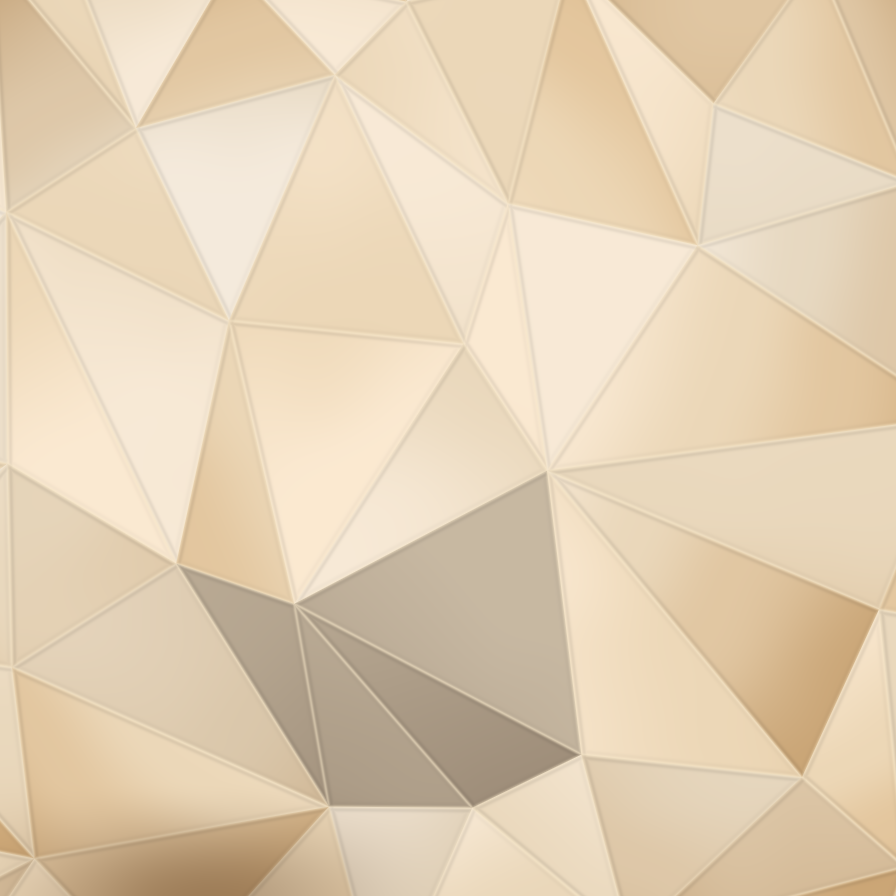
Give the GLSL for this background, as a Shadertoy shader.

```glsl
// Low-poly paper backdrop: a tilted, strongly jittered grid is split into
// triangles; each gets a flat tone, a soft gradient and bevelled edges.
// A warm vignette and a grey patch low on the canvas steer the tones.

#define CELLS 4.4
#define JITTER 0.41
#define TILT 0.42
#define SEED 17.0
#define TONE_SPREAD 0.56
#define VIGNETTE 1.0
#define GREY_CENTER vec2(0.39, 0.22)
#define GREY_RADIUS 0.19
#define LINE_WIDTH 0.0017
#define LINE_GAIN 0.55

const vec3 TAN   = vec3(0.79, 0.65, 0.47);
const vec3 SAND  = vec3(0.88, 0.78, 0.64);
const vec3 CREAM = vec3(0.915, 0.845, 0.735);
const vec3 IVORY = vec3(0.97, 0.915, 0.84);
const vec3 STONE = vec3(0.75, 0.69, 0.60);
const vec3 SLATE = vec3(0.60, 0.535, 0.46);

vec3 hash3(vec2 p) {
    vec3 q = fract((p.xyx + SEED) * vec3(0.1031, 0.1030, 0.0973));
    q += dot(q, q.yxz + 33.33);
    return fract((q.xxy + q.yzz) * q.zyx);
}

float softNoise(vec2 p) {
    vec2 i = floor(p), f = fract(p);
    f = f * f * (3.0 - 2.0 * f);
    return mix(mix(hash3(i).x, hash3(i + vec2(1, 0)).x, f.x),
               mix(hash3(i + vec2(0, 1)).x, hash3(i + vec2(1, 1)).x, f.x), f.y);
}

mat2 gridTilt() {
    return mat2(cos(TILT), sin(TILT), -sin(TILT), cos(TILT));
}

// Jittered grid corner, in canvas units
vec2 corner(vec2 id) {
    vec2 offset = JITTER * (2.0 * hash3(id).xy - 1.0);
    return (id + offset) * gridTilt() / CELLS;
}

float signedArea(vec2 a, vec2 b, vec2 c) {
    vec2 u = b - a, v = c - a;
    return u.x * v.y - u.y * v.x;
}

vec3 toneRamp(float t) {
    vec3 col = mix(TAN, SAND, smoothstep(0.0, 0.35, t));
    col = mix(col, CREAM, smoothstep(0.35, 0.6, t));
    return mix(col, IVORY, smoothstep(0.6, 0.92, t));
}

// Fill of one facet: overall tone by place, random offset, inner gradient
vec3 facetColor(vec2 p, vec2 center, vec3 rnd, float cloud) {
    vec2 away = p - vec2(0.45, 0.58);
    float angle = 6.2832 * rnd.y;
    float slope = dot(p - center, vec2(cos(angle), sin(angle)));
    float tone = 0.79 + TONE_SPREAD * (rnd.x - 0.5) - VIGNETTE * dot(away, away)
               + 1.1 * slope + 0.16 * (cloud - 0.5);
    vec3 col = toneRamp(tone) + (rnd.z - 0.5) * vec3(0.025, -0.005, -0.045);
    float grey = 1.0 - smoothstep(GREY_RADIUS - 0.03, GREY_RADIUS + 0.03,
                                  length(center - GREY_CENTER));
    float shade = clamp(rnd.x + 2.0 * slope + 0.3 * (cloud - 0.5), 0.0, 1.0);
    return mix(col, mix(SLATE, STONE, shade), 0.95 * grey);
}

// Signed distance to an edge (positive inside); adds its highlight and shadow
float bevelEdge(vec2 p, vec2 a, vec2 b, inout float light, inout float dark) {
    vec2 dir = normalize(b - a);
    vec2 normal = vec2(-dir.y, dir.x);
    float d = dot(p - a, normal);
    float x = d / LINE_WIDTH;
    float strength = 0.45 + 0.55 * abs(dot(normal, vec2(0.6, 0.8)));
    light = max(light, strength * exp(-x * x));
    float side = 0.35 + 0.65 * step(0.0, dot(normal, vec2(0.8, -0.6)));
    dark = max(dark, side * exp(-0.5 * (x - 2.0) * (x - 2.0)));
    return d;
}

// Adds one triangle to the sum, weighted by its pixel coverage
void addFacet(vec2 p, vec2 a, vec2 b, vec2 c, vec3 rnd, float cloud, inout vec4 sum) {
    float light = 0.0, dark = 0.0;
    float d = bevelEdge(p, a, b, light, dark);
    d = min(d, bevelEdge(p, b, c, light, dark));
    d = min(d, bevelEdge(p, c, a, light, dark));
    float cover = clamp(0.5 + d * iResolution.y, 0.0, 1.0);
    if (cover <= 0.0) return;
    vec3 col = facetColor(p, (a + b + c) / 3.0, rnd, cloud);
    col *= 1.0 - 0.07 * dark;
    col = mix(col, vec3(0.96, 0.90, 0.78), LINE_GAIN * light);
    sum += vec4(col, 1.0) * cover;
}

void mainImage(out vec4 fragColor, in vec2 fragCoord) {
    vec2 p = fragCoord / iResolution.y;
    vec2 cell = floor(gridTilt() * p * CELLS);
    float cloud = 0.65 * softNoise(p * 5.0) + 0.35 * softNoise(p * 11.0 + 7.0);
    vec4 sum = vec4(0.0);

    for (int j = -1; j <= 1; j++)
    for (int i = -1; i <= 1; i++) {
        vec2 id = cell + vec2(i, j);
        vec2 a = corner(id), b = corner(id + vec2(1, 0));
        vec2 c = corner(id + vec2(1, 1)), d = corner(id + vec2(0, 1));
        vec3 r1 = hash3(id + 41.3), r2 = hash3(id + 97.7);
        // Random diagonal, but never one that folds the quad
        float acFit = min(signedArea(a, b, c), signedArea(a, c, d));
        float bdFit = min(signedArea(a, b, d), signedArea(b, c, d));
        bool useAC = acFit > bdFit * mix(0.4, 1.8, r1.z);
        addFacet(p, a, b, useAC ? c : d, r1, cloud, sum);
        addFacet(p, useAC ? a : b, c, d, r2, cloud, sum);
    }

    // Brown shade rising from the lower edge
    vec3 col = sum.rgb / max(sum.a, 0.0001);
    float ground = (1.0 - smoothstep(0.0, 0.13, p.y))
                 * (1.0 - smoothstep(0.0, 0.3, abs(p.x - 0.22)));
    fragColor = vec4(col * mix(vec3(1.0), vec3(0.76, 0.72, 0.68), ground), 1.0);
}
```
